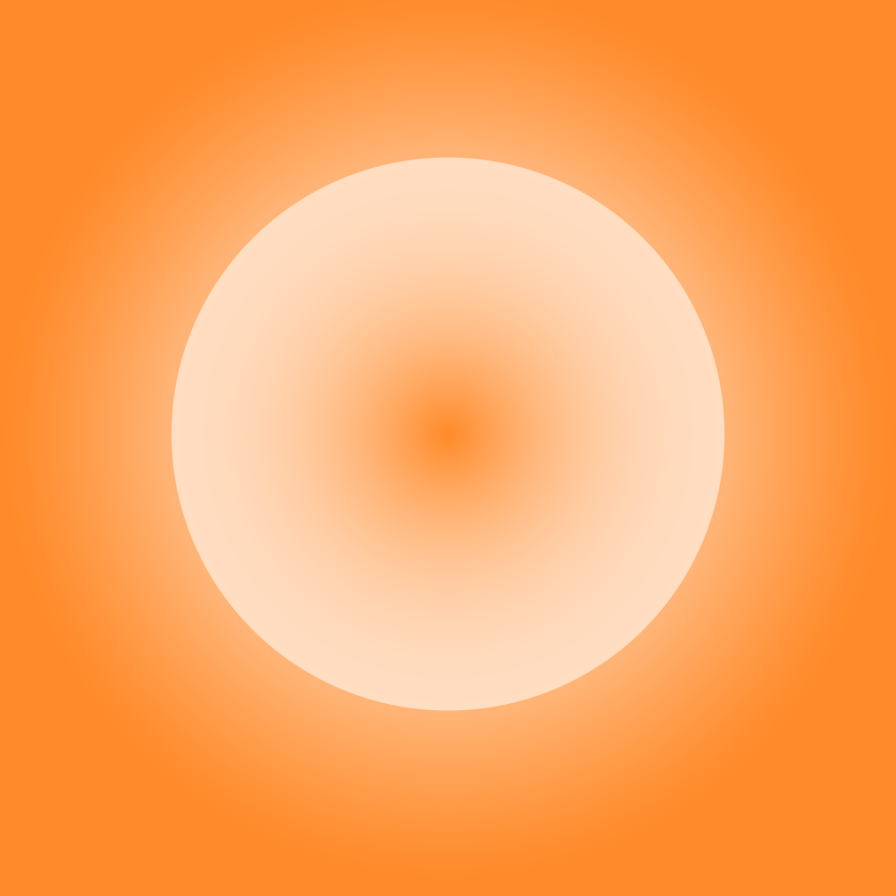
Give the GLSL for this background, as a Shadertoy shader.

```glsl
const vec3 ORANGE = vec3(1.0, 0.54, 0.16);
const vec3 CREAM = vec3(1.0, 0.865, 0.755);

void mainImage(out vec4 fragColor, in vec2 fragCoord) {
    float scale = min(iResolution.x, iResolution.y);
    vec2 p = (fragCoord - 0.5 * iResolution.xy) / scale;
    float dist = length(p - vec2(0.0, 0.0156));
    float radius = 0.3086;

    // Halo fading outward from the rim of the disc
    float fade = clamp((0.5 - dist) / (0.5 - radius), 0.0, 1.0);
    float halo = 0.52 * pow(fade, 1.2);

    // Disc brightening from an orange core to a cream rim
    float inward = 1.0 - clamp(dist / radius, 0.0, 1.0);
    float disc = 1.0 - inward * inward;

    // Antialiased rim
    float pixel = 1.0 / scale;
    float inside = 1.0 - smoothstep(-0.75 * pixel, 0.75 * pixel, dist - radius);

    fragColor = vec4(mix(ORANGE, CREAM, mix(halo, disc, inside)), 1.0);
}
```
